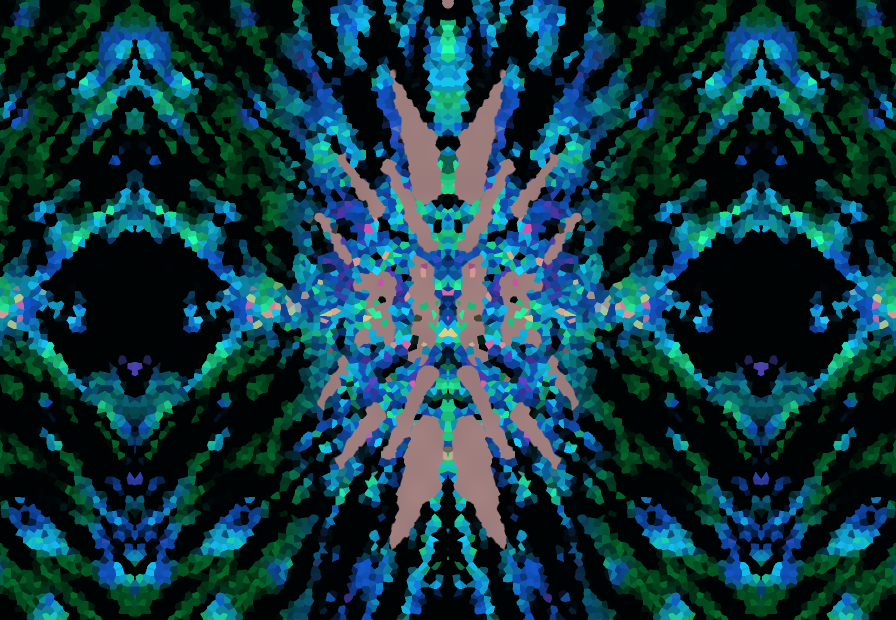
This pattern is drawn by a Shadertoy shader. Its source:

```glsl
const float SIDE_AXIS = 0.505;
const float CELLS = 96.0;
const vec3 INK = vec3(0.0, 0.012, 0.015);
const vec3 BLUE = vec3(0.06, 0.30, 0.70);
const vec3 CYAN = vec3(0.07, 0.68, 0.86);
const vec3 MINT = vec3(0.13, 0.86, 0.56);
const vec3 FOREST = vec3(0.01, 0.32, 0.13);
const vec3 VIOLET = vec3(0.31, 0.22, 0.68);
const vec3 MAUVE = vec3(0.62, 0.49, 0.49);

// Capsule ends (xy, zw) and the radius at each end
const vec4 PETALS[8] = vec4[8](
    vec4(0.090, 0.385, 0.052, 0.280), vec4(0.048, 0.280, 0.032, 0.195),
    vec4(0.098, 0.235, 0.032, 0.105), vec4(0.172, 0.245, 0.115, 0.165),
    vec4(0.205, 0.150, 0.165, 0.085), vec4(0.046, 0.070, 0.034, 0.000),
    vec4(0.138, 0.045, 0.105, 0.040), vec4(0.108, 0.040, 0.112, 0.000));
const vec2 RADII[8] = vec2[8](
    vec2(0.004, 0.023), vec2(0.026, 0.022), vec2(0.009, 0.014),
    vec2(0.008, 0.014), vec2(0.006, 0.010), vec2(0.018, 0.022),
    vec2(0.014, 0.020), vec2(0.022, 0.020));

float hash(vec2 p, float seed) {
    vec3 q = fract(vec3(p.xyx) * 0.1031 + seed * 0.137);
    q += dot(q, q.yzx + 33.33);
    return fract((q.x + q.y) * q.z);
}

float noise(vec2 p, float seed) {
    vec2 i = floor(p), f = fract(p);
    f = f * f * (3.0 - 2.0 * f);
    return mix(mix(hash(i, seed), hash(i + vec2(1, 0), seed), f.x),
               mix(hash(i + vec2(0, 1), seed), hash(i + vec2(1, 1), seed), f.x), f.y);
}

float fadeOut(float a, float b, float x) { return 1.0 - smoothstep(a, b, x); }

float band(float d, float width) { return exp(-d * d / (width * width)); }

float taperedCapsule(vec2 p, vec4 ends, vec2 radii) {
    vec2 axis = ends.zw - ends.xy;
    float t = clamp(dot(p - ends.xy, axis) / dot(axis, axis), 0.0, 1.0);
    return length(p - ends.xy - axis * t) - mix(radii.x, radii.y, t);
}

float petalDistance(vec2 p) {
    vec2 q = vec2(p.x, abs(p.y));
    float d = length(p - vec2(0.0, 0.502)) - 0.012;
    for (int i = 0; i < 8; i++) d = min(d, taperedCapsule(q, PETALS[i], RADII[i]));
    d -= 0.007 * smoothstep(0.16, 0.24, -p.y) * fadeOut(0.05, 0.10, p.x);
    return d + (noise(p * 75.0, 5.0) - 0.5) * 0.010;
}

// Nearest jittered site of the mosaic
vec2 mosaicSite(vec2 p) {
    vec2 g = p * CELLS, base = floor(g), best = g;
    float nearest = 9.0;
    for (int j = -1; j <= 1; j++)
    for (int i = -1; i <= 1; i++) {
        vec2 cell = base + vec2(i, j);
        vec2 site = cell + vec2(hash(cell, 1.0), hash(cell, 2.0));
        float d = dot(site - g, site - g);
        if (d < nearest) { nearest = d; best = site; }
    }
    return best / CELLS;
}

vec3 neon(float t) {
    vec3 c = mix(VIOLET, BLUE, smoothstep(0.08, 0.25, t));
    c = mix(c, CYAN, smoothstep(0.38, 0.58, t));
    return mix(c, MINT, smoothstep(0.64, 0.78, t));
}

vec3 mosaicColor(vec2 c, float chance) {
    float u = c.x, y = abs(c.y), r = length(c);
    float side = SIDE_AXIS - u, diamond = side + y, steep = 1.25 * side + y;

    // Regions of light and dark
    float core = fadeOut(0.65, 1.20, length(vec2(u / 0.27, y / 0.31)));
    float knot = band(length((c - vec2(0.295, 0.0)) * vec2(0.6, 1.0)), 0.045);
    float ring = band(diamond - 0.205, 0.019);
    float chevron = (band(steep - 0.445, 0.014) + band(steep - 0.385, 0.020)
                  + 0.7 * band(steep - 0.315, 0.012))
                  * fadeOut(0.05, 0.12, side) * smoothstep(0.22, 0.30, y);
    float hollow = fadeOut(0.09, 0.16, length(vec2(side, y)));
    float gap = band(steep - 0.255, 0.022) * fadeOut(0.04, 0.08, side);
    gap = max(gap, band(u - 0.045 - 0.34 * y, 0.022) * smoothstep(0.17, 0.24, y));
    float arcs = band(side - 0.09, 0.011) * fadeOut(0.02, 0.05, y);
    float arch = band(y + 0.4 * side - 0.145, 0.010) * fadeOut(0.05, 0.10, side);
    float violetArc = band(y + 0.5 * side - 0.098, 0.014) * fadeOut(0.03, 0.07, side);
    float glow = min(max(max(ring, chevron), max(knot, arcs)), 1.0);

    // Streaks fan out from the middle and bend along the diamonds
    float fan = noise(vec2(atan(c.y, u) * 34.0, r * 16.0), 7.0);
    float bent = noise(vec2(steep * 50.0, (side - y) * 14.0 + step(0.0, c.y) * 40.0), 8.0);
    float streak = mix(fan, bent, fadeOut(0.36, 0.50, diamond));
    streak = mix(streak, noise(c * 58.0, 9.0), 0.2 + 0.5 * core);
    float threshold = 0.50 - 0.25 * core - 0.30 * glow - 0.15 * arcs - 0.12 * knot;
    threshold += 0.42 * hollow * (1.0 - arcs) + 0.18 * gap - 0.35 * violetArc - 0.25 * arch;
    float lit = smoothstep(0.0, 0.16, streak - threshold);

    // Hue drifts between blue, cyan and mint, and dims to green outside
    float hue = noise(c * 24.0, 11.0) * 0.62 + 0.16 + (chance - 0.5) * (0.2 + 0.45 * core);
    hue += 0.18 * fadeOut(0.01, 0.04, u) + 0.08 * glow;
    vec3 color = neon(hue) * (0.62 + 0.35 * noise(c * 60.0, 12.0) + 0.3 * hash(c * 900.0, 6.0));
    float outer = smoothstep(0.19, 0.34, u + 0.10 * noise(c * 9.0, 13.0)) * (1.0 - glow);
    outer *= smoothstep(0.22, 0.52, noise(c * 19.0, 14.0)) * smoothstep(0.10, 0.22, diamond);
    color = mix(color, FOREST * (0.5 + 0.8 * chance), outer * (1.0 - 0.6 * core));
    color = mix(color, VIOLET, violetArc);

    // Scattered warm chips
    float accent = step(0.965 - 0.13 * knot, chance) * max(core, knot);
    vec3 warm = mix(vec3(0.80, 0.30, 0.68), vec3(0.86, 0.85, 0.50), hash(c * 900.0, 4.0));
    return mix(INK, mix(color, warm, accent), lit);
}

vec3 scene(vec2 p) {
    vec2 folded = vec2(SIDE_AXIS - abs(SIDE_AXIS - abs(p.x)), p.y);
    vec2 site = mosaicSite(folded);
    float chance = hash(site * 900.0, 3.0);
    float petal = petalDistance(mix(site, folded, 0.65));
    // Chips of colour break up the stone near the middle
    petal += 0.05 * step(0.80, chance) * fadeOut(0.06, 0.10, abs(site.y));
    vec3 stone = MAUVE * (0.96 + 0.08 * noise(folded * 20.0, 15.0));
    return mix(mosaicColor(site, chance), stone, fadeOut(-0.001, 0.001, petal));
}

void mainImage(out vec4 fragColor, in vec2 fragCoord) {
    vec3 color = vec3(0.0);
    for (int i = 0; i < 4; i++) {
        vec2 offset = vec2(i % 2, i / 2) * 0.5 - 0.25;
        color += scene((fragCoord + offset - 0.5 * iResolution.xy) / iResolution.y);
    }
    fragColor = vec4(color * 0.25, 1.0);
}
```
